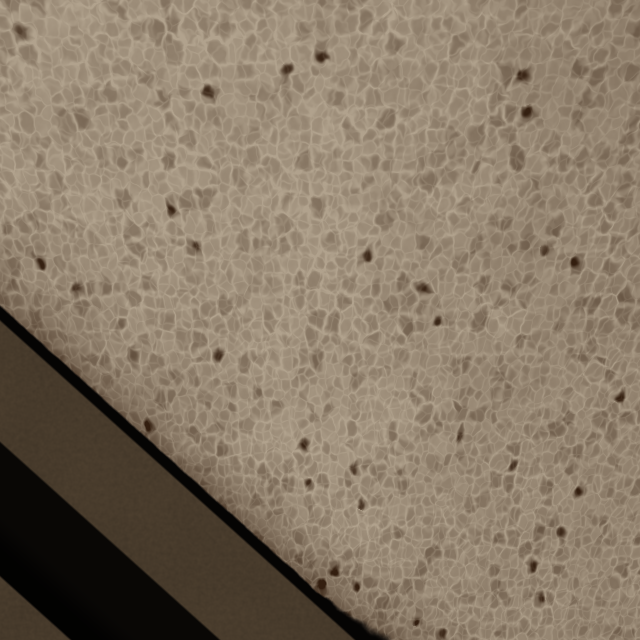
Write a three.js fragment shader that draws this texture.

```glsl
// Porous tan crumb with pale cell walls and dark pits, cut off by slanted dark and brown bands.
varying vec2 vUv;

vec2 hash2(vec2 p) {
  vec2 k = vec2(dot(p, vec2(127.1, 311.7)), dot(p, vec2(269.5, 183.3)));
  return fract(sin(k) * 43758.545);
}

// Gradient noise, roughly -0.7 to 0.7
float gradientNoise(vec2 p) {
  vec2 i = floor(p), f = fract(p);
  vec2 u = f * f * f * (f * (f * 6.0 - 15.0) + 10.0);
  vec2 e = vec2(0.0, 1.0);
  float a = dot(hash2(i) * 2.0 - 1.0, f);
  float b = dot(hash2(i + e.yx) * 2.0 - 1.0, f - e.yx);
  float c = dot(hash2(i + e.xy) * 2.0 - 1.0, f - e.xy);
  float d = dot(hash2(i + e.yy) * 2.0 - 1.0, f - e.yy);
  return mix(mix(a, b, u.x), mix(c, d, u.x), u.y);
}

float fbm(vec2 p) {
  float sum = 0.0, gain = 0.6;
  for (int i = 0; i < 4; i++) {
    sum += gain * gradientNoise(p);
    p = p * 2.03 + 17.3;
    gain *= 0.5;
  }
  return sum;
}

// Cellular pattern: x = gap to the wall, y = distance to the centre, z = cell id
vec3 cells(vec2 p) {
  vec2 base = floor(p);
  float nearest = 8.0, second = 8.0, id = 0.0;
  for (int y = -1; y <= 1; y++) {
    for (int x = -1; x <= 1; x++) {
      vec2 cell = base + vec2(float(x), float(y));
      float dist = length(cell + 0.1 + 0.8 * hash2(cell) - p);
      if (dist < nearest) {
        second = nearest;
        nearest = dist;
        id = hash2(cell + 71.7).x;
      } else {
        second = min(second, dist);
      }
    }
  }
  return vec3(second - nearest, nearest, id);
}

vec3 crumbColor(vec2 uv, float depth) {
  // Cells grow towards the top and lean outwards
  vec2 p = vec2(uv.x - 0.45 * (uv.x - 0.45) * (uv.y - 0.3), uv.y * (0.85 - 0.15 * uv.y));
  p += 0.007 * vec2(gradientNoise(uv * 38.0), gradientNoise(uv * 38.0 + 9.4));
  p += 0.004 * vec2(gradientNoise(uv * 80.0 + 3.1), gradientNoise(uv * 80.0 + 31.0));
  vec3 large = cells(p * 48.0);
  vec3 small = cells(p * 78.0 + 13.7);

  float patches = smoothstep(-0.35, 0.4, fbm(uv * 9.0 + 5.0));
  float tone = 0.98 + 0.22 * fbm(uv * 5.0) + 0.2 * fbm(uv * vec2(60.0, 45.0));

  // Pale walls and shaded hollows
  tone += 0.30 * patches * (1.0 - smoothstep(0.0, 0.24, large.x));
  tone += 0.16 * (1.0 - smoothstep(0.0, 0.28, small.x));
  tone -= 0.55 * large.z * large.z * smoothstep(0.06, 0.45, large.x);
  tone -= 0.35 * small.z * small.z * smoothstep(0.05, 0.5, small.x) * (1.1 - 0.6 * patches);

  // Sparse deep pits
  float pit = smoothstep(0.95, 0.98, large.z);
  tone -= 1.25 * pit * (1.0 - smoothstep(0.1, 0.42, large.y));

  // Falloff towards the cut edge and the right side
  tone -= 1.0 * exp(-max(depth, 0.0) / 0.045);
  tone -= 0.28 * smoothstep(0.45, 1.0, uv.x);
  return mix(vec3(0.43, 0.36, 0.29), vec3(0.64, 0.58, 0.50), clamp(tone, -1.1, 1.25));
}

void main() {
  float slant = dot(vUv, vec2(0.669, 0.743));
  float soft = 0.0022;

  // Brown bands with fine speckle
  float speckle = gradientNoise(vUv * 130.0) + 0.6 * gradientNoise(vUv * 240.0);
  vec3 brown = vec3(0.28, 0.23, 0.17) * (1.0 + 0.09 * speckle + 0.12 * fbm(vUv * 6.0));
  vec3 black = mix(vec3(0.008, 0.006, 0.005), vec3(0.035, 0.028, 0.020),
                   smoothstep(0.10, 0.15, slant));

  // Stack the bands from the corner up to the crumb
  vec3 color = mix(brown, black, smoothstep(-soft, soft, slant - 0.074));
  color = mix(color, brown, smoothstep(-soft, soft, slant - 0.230));
  color = mix(color, vec3(0.02, 0.015, 0.012), smoothstep(-soft, soft, slant - 0.371));

  // The cut edge frays towards the bottom
  float fray = 0.003 + 0.012 * smoothstep(0.12, 0.0, vUv.y);
  float edge = 0.388 + fray * (fbm(vUv * 34.0) + smoothstep(0.08, 0.0, vUv.y));
  float rim = soft + 0.008 * smoothstep(0.08, 0.0, vUv.y);
  color = mix(color, crumbColor(vUv, slant - edge), smoothstep(-rim, rim, slant - edge));

  gl_FragColor = vec4(color, 1.0);
}
```
